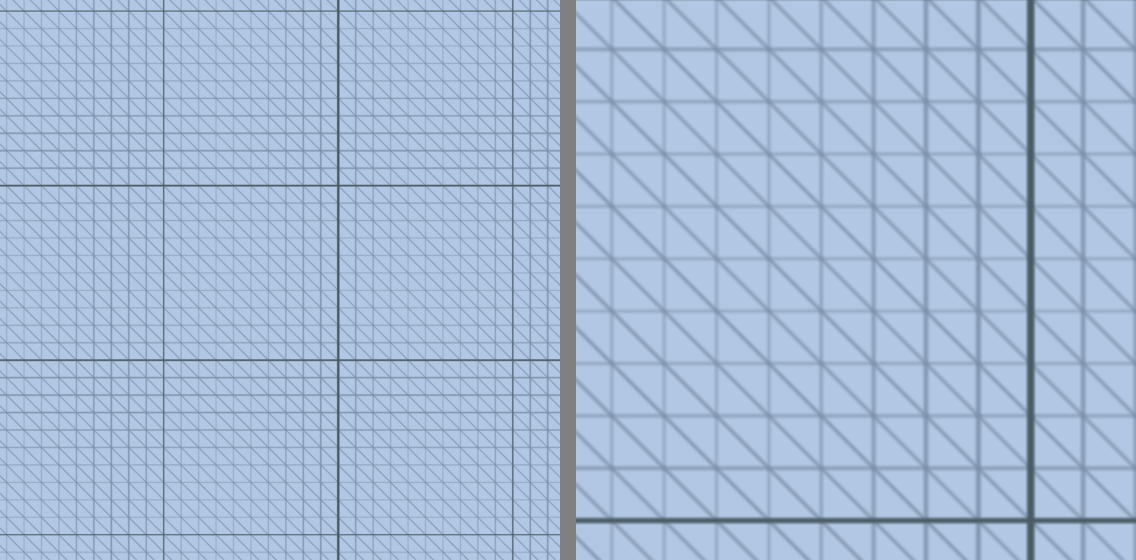
Left, the full canvas; right, a detail of the centre.
A WebGL 2 fragment shader for this pattern:

```glsl
#version 300 es
precision highp float;

uniform vec2 u_resolution;
out vec4 fragColor;

// Lengths are fractions of the canvas.
const float CELL = 0.03117;
const float CELLS_PER_BLOCK = 10.0;
const vec2 GRID_ORIGIN = vec2(0.2923, 0.0451);

const float MINOR_HALF_WIDTH = 0.0010;
const float DIAGONAL_HALF_WIDTH = 0.0011;
const float MAJOR_THIN = 0.0008;
const vec2 MAJOR_THICK = vec2(0.0021, 0.0014);
const float EDGE_SOFTNESS = 0.0016;

// Slow bands in which the fine lines grow heavier.
const vec2 BAND_PERIOD = vec2(0.376, 0.436);
const vec2 BAND_CENTRE = vec2(0.208, 0.733);
const float BAND_WIDENING = 0.0005;
const float LIGHT_INK = 0.48;
const float HEAVY_INK = 0.85;
const float DIAGONAL_INK = 0.72;
const float DIAGONAL_VARIATION = 0.10;

const vec3 PAPER = vec3(0.70, 0.78, 0.89);
const vec3 FINE_INK = vec3(0.48, 0.56, 0.66);
const vec3 MAJOR_INK = vec3(0.29, 0.36, 0.39);
const float TAU = 6.28319;

float hash(float n) {
    return fract(sin(n * 12.9898) * 43758.5453);
}

// Distance to the nearest multiple of the period.
float lineDistance(float position, float period) {
    return abs(position - period * round(position / period));
}

float stroke(float distanceToLine, float halfWidth, float softness) {
    return 1.0 - smoothstep(halfWidth - softness, halfWidth + softness, distanceToLine);
}

void main() {
    float canvasSize = min(u_resolution.x, u_resolution.y);
    vec2 p = gl_FragCoord.xy / canvasSize;
    vec2 g = p - GRID_ORIGIN;
    float soft = max(EDGE_SOFTNESS, 0.75 / canvasSize);
    vec3 color = PAPER;

    // Diagonals through the grid crossings
    float diagonal = g.x + g.y;
    float diagonalInk = DIAGONAL_INK
        + DIAGONAL_VARIATION * (hash(round(diagonal / CELL)) - 0.5);
    float diagonalLine = stroke(lineDistance(diagonal, CELL) * inversesqrt(2.0),
                                DIAGONAL_HALF_WIDTH, soft);
    color = mix(color, FINE_INK, diagonalLine * diagonalInk);

    // Fine grid, weighted per line
    for (int axis = 0; axis < 2; axis++) {
        float linePosition = GRID_ORIGIN[axis] + CELL * round(g[axis] / CELL);
        float phase = (linePosition - BAND_CENTRE[axis]) / BAND_PERIOD[axis];
        float weight = pow(0.5 + 0.5 * cos(TAU * phase), 1.5);
        float line = stroke(lineDistance(g[axis], CELL),
                            MINOR_HALF_WIDTH + BAND_WIDENING * weight, soft);
        color = mix(color, FINE_INK, line * mix(LIGHT_INK, HEAVY_INK, weight));
    }

    // Block lines: every second column and two of three rows are thick
    float blockSize = CELL * CELLS_PER_BLOCK;
    vec2 block = round(g / blockSize);
    vec2 thick = vec2(mod(block.x, 2.0), min(mod(block.y, 3.0), 1.0));
    for (int axis = 0; axis < 2; axis++) {
        float halfWidth = mix(MAJOR_THIN, MAJOR_THICK[axis], thick[axis]);
        float line = stroke(lineDistance(g[axis], blockSize), halfWidth, soft);
        color = mix(color, MAJOR_INK, line);
    }

    fragColor = vec4(color, 1.0);
}
```
